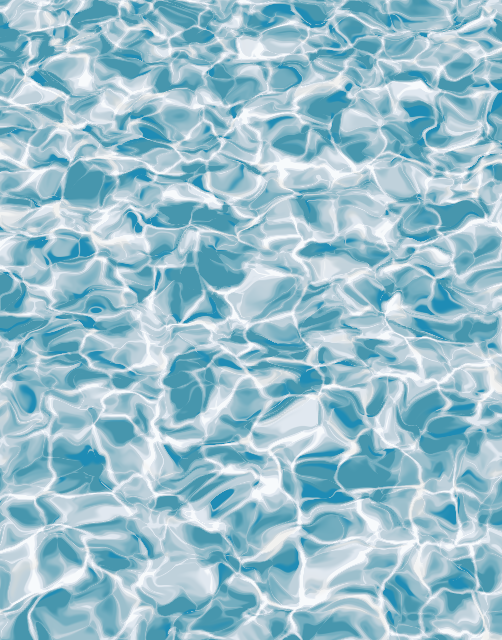
Give the GLSL for this texture, as a Shadertoy shader.

```glsl
// Sunlit pool water: a net of white caustic lines over liquid teal patches.
// Warped Voronoi cells give the net, folded noise gives the swirls inside,
// and the summed brightness is graded through a short colour ramp.

const float CELLS = 11.5;          // net cells per canvas height, near edge
const float FLATTEN = 0.38;        // vertical squeeze towards the far edge
const float NARROW = 0.25;         // horizontal squeeze towards the far edge
const float LINE_WIDTH = 0.13;
const float TONE_MEAN = 0.165;     // centre and spread of the summed light
const float TONE_SPREAD = 0.295;
const float RAMP_SOFTNESS = 0.24;

const vec3 SHADE = vec3(0.28, 0.59, 0.68);
const vec3 TEAL = vec3(0.45, 0.68, 0.75);
const vec3 AQUA = vec3(0.61, 0.75, 0.80);
const vec3 MIST = vec3(0.75, 0.82, 0.86);
const vec3 FOAM = vec3(0.88, 0.91, 0.94);
const vec3 GLARE = vec3(0.97, 0.98, 0.99);
const vec3 BLUE = vec3(0.12, 0.55, 0.71);
const vec3 CREAM = vec3(0.90, 0.88, 0.84);

float hash(vec2 p) {
    return fract(sin(dot(p, vec2(127.1, 311.7))) * 43758.5453);
}

vec2 hash2(vec2 p) {
    return vec2(hash(p), hash(p + 19.7));
}

float noise(vec2 p) {
    vec2 i = floor(p), f = fract(p);
    f = f * f * (3.0 - 2.0 * f);
    return mix(mix(hash(i), hash(i + vec2(1, 0)), f.x),
               mix(hash(i + vec2(0, 1)), hash(i + vec2(1, 1)), f.x), f.y);
}

// Displacement centred on zero
vec2 drift(vec2 p) {
    return vec2(noise(p), noise(p + 37.2)) - 0.5;
}

// Noise pushed towards flat patches with clear edges, centred on zero
float blots(vec2 p) {
    return smoothstep(0.28, 0.72, noise(p)) - 0.5;
}

// x: gap between the two nearest seeds (zero on the net), y: cell random
vec2 cellNet(vec2 p) {
    vec2 home = floor(p);
    float nearest = 9.0, second = 9.0, id = 0.0;
    for (int j = -1; j <= 1; j++)
    for (int i = -1; i <= 1; i++) {
        vec2 cell = home + vec2(i, j);
        float d = length(cell + 0.1 + 0.8 * hash2(cell) - p);
        if (d < nearest) {
            second = nearest;
            nearest = d;
            id = hash(cell + 5.3);
        } else {
            second = min(second, d);
        }
    }
    return vec2(second - nearest, id);
}

vec3 rampStep(vec3 below, vec3 above, float edge, float tone) {
    return mix(below, above,
               smoothstep(edge - RAMP_SOFTNESS, edge + RAMP_SOFTNESS, tone));
}

void mainImage(out vec4 fragColor, in vec2 fragCoord) {
    vec2 uv = fragCoord / iResolution.y;
    float halfWidth = 0.5 * iResolution.x / iResolution.y;

    // Receding water plane, bent by waves of three sizes
    vec2 plane = CELLS * vec2((uv.x - halfWidth) * (1.0 + NARROW * uv.y),
                              uv.y * (1.0 + FLATTEN * uv.y)) + 40.0;
    vec2 water = plane + 0.5 * drift(plane * 0.9);
    water += 0.35 * drift(water * 2.1 + 11.0);
    water += 0.12 * drift(water * 5.0 + 23.0);

    // Liquid swirls: folded noise with contour bands
    vec2 swirl = water * vec2(1.6, 2.1) + 1.0 * drift(water * 1.9 + 3.0);
    swirl += 0.7 * drift(swirl * 1.5 + 8.0);
    float fold = noise(swirl);
    float patches = blots(swirl);
    float phase = 11.0 * fold + 6.0 * noise(water * 1.4 + 61.0);
    float bands = sin(phase) * smoothstep(2.2, 0.8, fwidth(phase));
    float flecks = blots(swirl * vec2(1.7, 2.1) + 53.0);
    float ripple = noise(swirl * vec2(2.4, 4.0) + 71.0) - 0.5;

    // Main caustic net with glow, then a finer and fainter one
    vec2 net = cellNet(water);
    vec2 fineNet = cellNet(swirl * 0.95 + 17.0);
    float strength = mix(1.0, 0.6, uv.y)
                   * smoothstep(0.1, 0.55, noise(plane * 1.3 + 90.0));
    float core = smoothstep(LINE_WIDTH, 0.01, net.x) * strength;
    float glow = exp(-7.0 * net.x);
    float fineLine = exp(-10.0 * fineNet.x);

    float light = 0.42 * patches + 0.17 * bands + 0.27 * flecks
                + 0.22 * ripple + 0.30 * glow + 0.40 * core + 0.28 * fineLine
                + 0.18 * (net.y - 0.5) * smoothstep(0.0, 0.12, net.x);
    float tone = (light - TONE_MEAN) / TONE_SPREAD;

    // Grade from shaded water up to glare
    vec3 color = rampStep(SHADE, TEAL, -0.95, tone);
    color = rampStep(color, AQUA, -0.33, tone);
    color = rampStep(color, MIST, 0.23, tone);
    color = rampStep(color, FOAM, 0.99, tone);
    color = rampStep(color, GLARE, 1.8, tone);

    // Saturated blue flecks in the shade, faint cream in the light
    float tint = smoothstep(0.66, 0.84, noise(swirl * 1.9 + 29.0));
    color = mix(color, BLUE, tint * smoothstep(-0.3, -0.7, tone));
    float warmth = smoothstep(0.62, 0.85, noise(swirl * 1.6 + 47.0));
    color = mix(color, CREAM, 0.35 * warmth * smoothstep(0.3, 0.9, tone));

    fragColor = vec4(color, 1.0);
}
```
